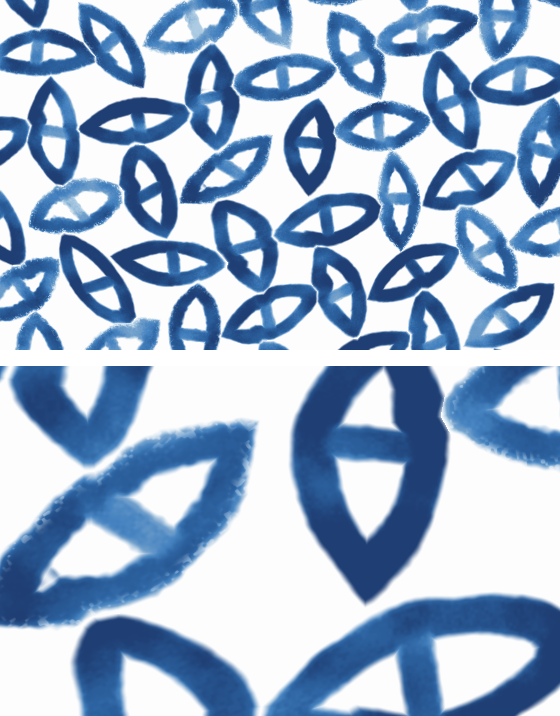
Top, the full canvas; bottom, a detail of the centre.
Write a Shadertoy shader that draws this pattern.

```glsl
// Scattered hollow watercolour leaves with a crossbar, in blues on white paper.

vec3 hash3(vec2 p) {
    vec3 q = fract(p.xyx * vec3(.1031, .1030, .0973));
    q += dot(q, q.yxz + 33.33);
    return fract((q.xxy + q.yzz) * q.zyx);
}

float noise(vec2 p) {
    vec2 i = floor(p), f = p - i;
    f = f * f * (3. - 2. * f);
    return mix(mix(hash3(i).x, hash3(i + vec2(1, 0)).x, f.x),
               mix(hash3(i + vec2(0, 1)).x, hash3(i + 1.).x, f.x), f.y);
}

mat2 rotation(float a) {
    float c = cos(a), s = sin(a);
    return mat2(c, -s, s, c);
}

// Lens made of two arcs, given half its length and half its width
float lensDistance(vec2 p, float len, float wid) {
    float radius = (len * len + wid * wid) / (2. * wid);
    return length(vec2(p.x, abs(p.y) + radius - wid)) - radius;
}

// Pigment from dense navy (0) to thin pale wash (1)
vec3 pigment(float t) {
    vec3 c = mix(vec3(.12, .245, .455), vec3(.17, .38, .62), smoothstep(.06, .48, t));
    c = mix(c, vec3(.27, .51, .75), smoothstep(.42, .68, t));
    c = mix(c, vec3(.42, .61, .79), smoothstep(.64, .86, t));
    return mix(c, vec3(.68, .80, .89), smoothstep(.86, 1.15, t));
}

void mainImage(out vec4 fragColor, in vec2 fragCoord) {
    vec2 p = fragCoord / iResolution.y;

    // Gentle warp and tilt hide the grid of leaves
    vec2 warped = p + .06 * (vec2(noise(p * 2.2 + 7.), noise(p * 2.2 + 31.)) - .5);
    warped = rotation(.27) * warped;
    const float pitch = .22;
    vec2 home = floor(warped / pitch);

    // Find the nearest leaf and the distance to the runner-up
    float nearest = 1., second = 1.;
    vec2 local = vec2(0), leafId = vec2(0);
    for (int j = -1; j <= 1; j++)
    for (int i = -1; i <= 1; i++) {
        vec2 cell = home + vec2(i, j);
        vec3 h = hash3(cell + 17.), k = hash3(cell + 53.);
        vec2 q = warped - (cell + .5 + .12 * (h.xy - .5)) * pitch;
        float upright = mod(cell.x + cell.y, 2.);
        q = rotation(1.5708 * upright + .95 * (h.z - .5)) * q;
        q.y += (k.x - .5) * 1.2 * q.x * q.x;
        float d = lensDistance(q, mix(.146, .174, k.y), mix(.066, .077, k.z));
        if (d < nearest) {
            second = nearest;
            nearest = d;
            local = q;
            leafId = cell;
        } else second = min(second, d);
    }

    vec3 h = hash3(leafId + 91.), k = hash3(leafId + 137.);
    vec2 grainPos = local + 3. * h.xy;
    float fine = noise(grainPos * 280.);
    float dryness = smoothstep(.55, .95, h.x);

    // Trim crowded leaves, then waver the outline a little
    float outer = max(nearest, .5 * (nearest - second) + .002);
    float waver = .007 * (noise(grainPos * 24.) - .5);
    float bristle = mix(.0015, .005, dryness) * (noise(grainPos * 120.) - .5);

    // Brush-wide rim and the crossbar
    float rim = -outer - mix(.036, .043, h.z) + .007 * (noise(grainPos * 20. + 5.) - .5);
    outer += waver;
    float bar = abs(local.x - .03 * (k.x - .5) - .5 * (k.y - .5) * local.y) - .018;
    bar += .004 * (noise(grainPos * 40. + 9.) - .5);
    float stroke = max(outer, min(rim, bar)) + bristle;

    // Wash tone: uneven strokes, paler ends, pooled paint and grain
    float tone = mix(.02, .58, h.x * h.x * .6 + h.y * .4);
    tone += .68 * (noise(grainPos * 15.) - .4) + .16 * (noise(grainPos * 45.) - .5);
    tone += (k.z - .5) * .34 * smoothstep(-.02, .02, local.y);
    tone += (k.x - .5) * 2.4 * local.x;
    float onBar = smoothstep(.004, -.004, bar);
    tone += onBar * mix(-.08, .3, smoothstep(-.01, .012, rim + .012));
    tone += .08 * (fine - .5);
    tone += .28 * smoothstep(-.009, .001, stroke);

    // Dry bristles leave small flecks along the outer edge of some leaves
    float fleck = smoothstep(.5, .76, .65 * fine + .35 * noise(grainPos * 130. + 3.));
    float edgeBand = smoothstep(-.015, -.001, outer);
    tone += .2 * dryness * edgeBand;

    // Wet edges bleed softly into the paper
    float soft = max(.8 / iResolution.y, .0042);
    float cover = smoothstep(soft * .75, -soft, stroke);
    cover *= 1. - .6 * dryness * edgeBand * fleck;

    vec3 paper = vec3(.994) - .003 * noise(p * 60.);
    fragColor = vec4(mix(paper, pigment(max(tone, 0.)), cover), 1.);
}
```
